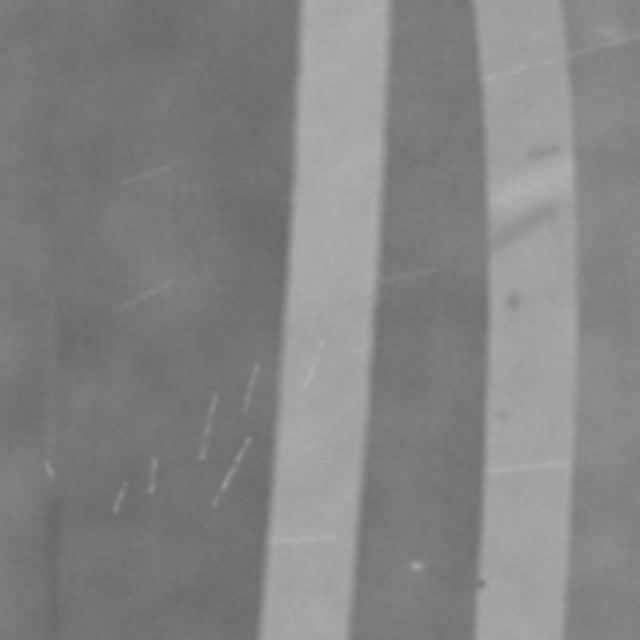
Give the GLSL for this texture, as a Shadertoy shader.

```glsl
vec2 hashGradient(vec2 cell) {
    vec2 q = fract(cell * vec2(0.1031, 0.1137) + 0.37);
    q += dot(q, q.yx + 19.19);
    float angle = 6.2832 * fract((q.x + q.y) * q.x * 17.3);
    return vec2(cos(angle), sin(angle));
}

float gradientNoise(vec2 p) {
    vec2 i = floor(p), f = p - i;
    vec2 w = f * f * f * (f * (f * 6.0 - 15.0) + 10.0);
    vec2 e = vec2(0.0, 1.0);
    float a = dot(hashGradient(i), f);
    float b = dot(hashGradient(i + e.yx), f - e.yx);
    float c = dot(hashGradient(i + e.xy), f - e.xy);
    float d = dot(hashGradient(i + e.yy), f - e.yy);
    return mix(mix(a, b, w.x), mix(c, d, w.x), w.y);
}

float fbm(vec2 p, int octaves) {
    float sum = 0.0, amp = 1.0;
    for (int i = 0; i < octaves; i++) {
        sum += amp * gradientNoise(p);
        p = mat2(1.6, 1.2, -1.2, 1.6) * p + 7.3;
        amp *= 0.55;
    }
    return sum;
}

float segmentDistance(vec2 p, vec2 a, vec2 b) {
    vec2 pa = p - a, ba = b - a;
    return length(pa - ba * clamp(dot(pa, ba) / dot(ba, ba), 0.0, 1.0));
}

float glow(float dist, float radius) {
    return exp(-dist * dist / (radius * radius));
}

float streak(vec2 p, vec4 ends, float radius) {
    return glow(segmentDistance(p, ends.xy, ends.zw), radius);
}

float stripe(float x, float centre, float halfWidth, float softness) {
    return 1.0 - smoothstep(-softness, softness, abs(x - centre) - halfWidth);
}

float scratches(vec2 p) {
    const vec4 marks[7] = vec4[7](
        vec4(0.336, 0.212, 0.388, 0.312), vec4(0.180, 0.203, 0.195, 0.242),
        vec4(0.237, 0.234, 0.242, 0.281), vec4(0.316, 0.286, 0.336, 0.381),
        vec4(0.382, 0.359, 0.401, 0.430), vec4(0.475, 0.395, 0.505, 0.466),
        vec4(0.072, 0.277, 0.081, 0.258));
    const float strengths[7] = float[7](0.15, 0.11, 0.11, 0.09, 0.08, 0.04, 0.09);
    float broken = clamp(0.75 + 1.1 * gradientNoise(p * 48.0), 0.25, 1.2);
    float sum = 0.0;
    for (int i = 0; i < 7; i++) sum += strengths[i] * streak(p, marks[i], 0.0052);
    return sum * broken;
}

float scuffs(vec2 p) {
    const vec4 marks[6] = vec4[6](
        vec4(0.749, 0.874, 1.000, 0.945), vec4(0.195, 0.716, 0.260, 0.736),
        vec4(0.755, 0.263, 0.885, 0.277), vec4(0.417, 0.154, 0.520, 0.160),
        vec4(0.600, 0.562, 0.680, 0.580), vec4(0.180, 0.515, 0.270, 0.560));
    float sum = 0.0;
    for (int i = 0; i < 6; i++) sum += streak(p, marks[i], 0.0055);
    return sum * (0.03 + 0.03 * gradientNoise(p * 40.0));
}

void mainImage(out vec4 fragColor, in vec2 fragCoord) {
    vec2 p = fragCoord / iResolution.xy;

    // Worn ground, lighter toward the right
    float ground = 0.452 + 0.022 * smoothstep(0.54, 0.62, p.x)
                 + 0.045 * smoothstep(0.80, 0.92, p.x);
    ground += 0.025 * (1.0 - smoothstep(0.0, 0.10, p.x));
    ground += 0.015 * glow(length((p - vec2(0.25, 0.58)) * vec2(1.0, 1.4)), 0.17);
    ground += 0.045 * fbm(p * vec2(6.0, 7.0), 4);
    ground += 0.010 * gradientNoise(p * vec2(30.0, 3.0));

    // Two gently bent painted bands
    float wobble = 0.003 * gradientNoise(vec2(p.y * 22.0, 3.5));
    float bend = p.y - 0.56;
    float centreA = 0.475 + p.y * (0.093 - 0.026 * p.y) + wobble;
    float centreB = 0.833 - bend * bend * (0.107 + 0.066 * bend) - wobble;
    float bandA = stripe(p.x, centreA, 0.0695, 0.012);
    float bandB = stripe(p.x, centreB, 0.0690, 0.010);
    float mottling = 0.025 * fbm(p * 14.0, 3);
    float paintA = 0.640 + 0.018 * smoothstep(0.50, 0.58, p.y) + mottling;
    float paintB = 0.636 - 0.015 * smoothstep(0.45, 0.95, p.y) + mottling;

    // Pale diagonal crease with its shadow on the right band
    paintB += 0.055 * streak(p, vec4(0.785, 0.690, 0.895, 0.737), 0.024);
    paintB -= 0.065 * streak(p, vec4(0.755, 0.612, 0.855, 0.668), 0.017);
    paintB -= 0.045 * streak(p, vec4(0.830, 0.757, 0.870, 0.766), 0.009);
    float shade = mix(mix(ground, paintA, bandA), paintB, bandB);

    // Faint upright wear lines at the left
    shade += 0.028 * streak(p, vec4(0.078, 0.300, 0.081, 0.530), 0.009);
    shade -= 0.025 * streak(p, vec4(0.082, 0.000, 0.086, 0.210), 0.012);

    // Scratches, pale specks and dark pits
    shade += scratches(p) + scuffs(p);
    shade += 0.16 * glow(length((p - vec2(0.652, 0.115)) * vec2(0.7, 1.0)), 0.007);
    shade += 0.06 * glow(length((p - vec2(0.955, 0.947)) * vec2(0.6, 1.0)), 0.017);
    shade -= 0.09 * glow(length((p - vec2(0.803, 0.530)) * vec2(1.0, 0.7)), 0.010);
    shade -= 0.13 * glow(length(p - vec2(0.753, 0.088)), 0.007);
    shade -= 0.05 * glow(length(p - vec2(0.785, 0.350)), 0.011);

    // Fine grain
    shade += 0.016 * gradientNoise(p * 85.0) + 0.010 * gradientNoise(p * 160.0);
    fragColor = vec4(vec3(clamp(shade, 0.0, 1.0)), 1.0);
}
```
